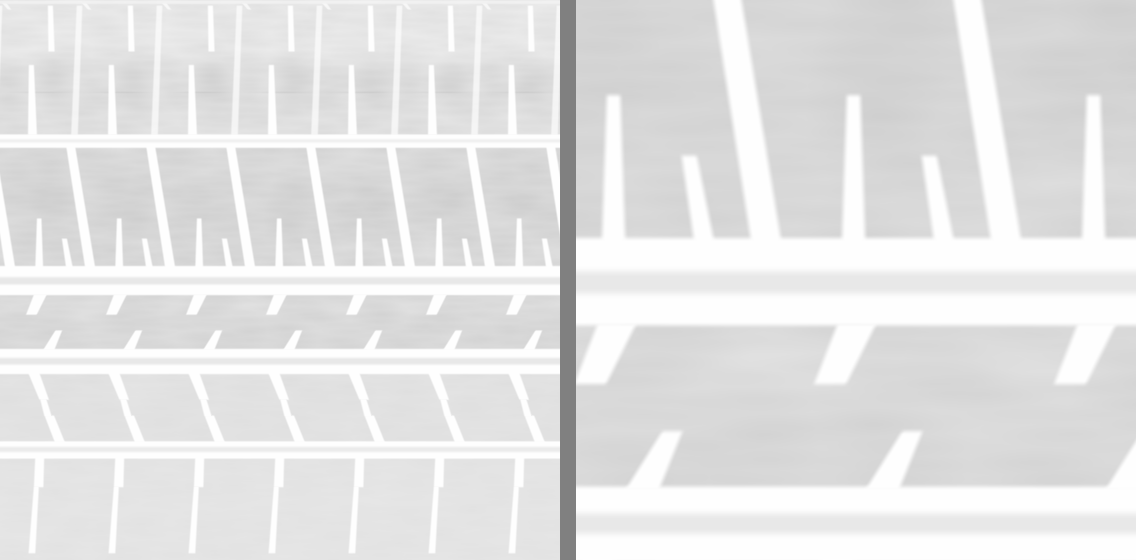
Left, the full canvas; right, a detail of the centre.
Give the GLSL for this pattern, as a WebGL 2 fragment shader.

```glsl
#version 300 es
precision highp float;

uniform vec2 u_resolution;
out vec4 fragColor;

// Lengths are percent of the canvas, with y measured downward.
const float REPEATS = 7.0;
const float PERIOD = 100.0 / REPEATS;
const float SOFT = 0.22;

const float WHITE = 0.995;
const float PALE = 0.905;
const float LIGHT = 0.885;
const float DARK = 0.85;

vec2 hash2(vec2 cell) {
  vec2 q = vec2(dot(cell, vec2(127.1, 311.7)), dot(cell, vec2(269.5, 183.3)));
  return fract(sin(q) * 43758.5);
}

// Distance to the nearest scattered point
float cellular(vec2 p) {
  vec2 cell = floor(p);
  float nearest = 2.0;
  for (int j = -1; j <= 1; j++) {
    for (int i = -1; i <= 1; i++) {
      vec2 neighbour = cell + vec2(i, j);
      nearest = min(nearest, distance(p, neighbour + hash2(neighbour)));
    }
  }
  return nearest;
}

float band(float y, float top, float bottom, float soft) {
  return smoothstep(top - soft, top + soft, y)
       * (1.0 - smoothstep(bottom - soft, bottom + soft, y));
}

// Horizontal offset from x, wrapped to one repeat
float wrapped(float x, float centre) {
  return mod(x - centre + 0.5 * PERIOD, PERIOD) - 0.5 * PERIOD;
}

// Repeated slanted cut from a down to b, with its width at each end
float groove(vec2 p, vec2 a, vec2 b, float widthA, float widthB) {
  float t = clamp((p.y - a.y) / (b.y - a.y), 0.0, 1.0);
  float offset = abs(wrapped(p.x, mix(a.x, b.x, t)));
  float halfWidth = 0.5 * mix(widthA, widthB, t);
  float side = 1.0 - smoothstep(halfWidth - SOFT, halfWidth + SOFT, offset);
  return side * band(p.y, a.y, b.y, SOFT);
}

// Soft repeated shadow
float shade(vec2 p, vec2 centre, vec2 radius) {
  vec2 d = vec2(wrapped(p.x, centre.x), p.y - centre.y) / radius;
  return exp(-dot(d, d));
}

// White channel with a grey floor line
float channel(float tone, float y, vec2 edges, vec2 inner, float floorTone) {
  tone = mix(tone, WHITE, band(y, edges.x, edges.y, SOFT));
  return mix(tone, floorTone, band(y, inner.x, inner.y, 0.35));
}

float rubber(vec2 p) {
  float tone = mix(PALE, 0.88, smoothstep(9.0, 13.0, p.y));
  tone = mix(tone, DARK, smoothstep(25.0, 25.4, p.y));
  tone = mix(tone, LIGHT, smoothstep(64.0, 65.0, p.y));
  tone = mix(tone, 0.895, smoothstep(80.0, 84.0, p.y));

  // Shadows on the upper two rows
  tone -= 0.04 * shade(p, vec2(9.5, 15.0), vec2(3.2, 4.0));
  tone -= 0.02 * shade(p, vec2(2.0, 16.0), vec2(2.2, 4.0));
  tone -= 0.025 * shade(p, vec2(8.5, 37.0), vec2(4.5, 5.0));
  tone += 0.02 * shade(p, vec2(3.0, 54.5), vec2(4.0, 2.0));
  tone -= 0.04 * shade(p, vec2(7.5, 16.5), vec2(4.5, 0.18));

  // Uneven blotches and fine streaks, weaker toward the bottom
  float wear = mix(1.0, 0.35, smoothstep(55.0, 75.0, p.y));
  float blotch = cellular(p * vec2(0.13, 0.2)) - 0.5;
  float streak = cellular(p * vec2(0.14, 0.9) + 17.0) - 0.5;
  return tone + wear * (0.03 * blotch + 0.022 * streak);
}

float grooves(vec2 p) {
  // Upper shoulder
  float g = groove(p, vec2(9.0, 1.0), vec2(9.2, 9.2), 0.9, 1.1);
  g = max(g, 0.7 * groove(p, vec2(14.2, 1.0), vec2(13.3, 24.1), 1.0, 1.2));
  g = max(g, groove(p, vec2(5.6, 11.6), vec2(5.8, 24.1), 0.9, 1.6));
  g = max(g, 0.7 * groove(p, vec2(0.8, 0.6), vec2(1.7, 1.7), 0.8, 0.6));
  // Tall slanted row with short sipes
  g = max(g, groove(p, vec2(12.6, 26.0), vec2(16.1, 47.8), 1.6, 1.8));
  g = max(g, groove(p, vec2(7.0, 39.0), vec2(7.0, 47.8), 0.8, 1.4));
  g = max(g, groove(p, vec2(11.5, 42.6), vec2(12.4, 47.8), 0.9, 1.2));
  // Centre rib ticks
  g = max(g, groove(p, vec2(7.2, 52.6), vec2(5.6, 56.2), 2.3, 1.9));
  g = max(g, groove(p, vec2(10.5, 59.0), vec2(8.7, 62.5), 1.2, 2.0));
  // Stepped diagonal row
  g = max(g, groove(p, vec2(6.0, 66.5), vec2(7.9, 71.4), 2.0, 1.7));
  g = max(g, groove(p, vec2(7.7, 71.2), vec2(8.6, 74.4), 1.1, 1.3));
  g = max(g, groove(p, vec2(8.8, 74.2), vec2(10.7, 79.0), 1.7, 1.8));
  // Lower shoulder
  g = max(g, groove(p, vec2(7.1, 81.5), vec2(6.9, 87.0), 1.6, 1.7));
  g = max(g, groove(p, vec2(6.5, 86.8), vec2(5.7, 98.8), 0.9, 1.2));
  return g;
}

void main() {
  vec2 uv = gl_FragCoord.xy / u_resolution;
  vec2 p = 100.0 * vec2(uv.x, 1.0 - uv.y);

  float tone = mix(rubber(p), WHITE, grooves(p));
  tone = channel(tone, p.y, vec2(24.0, 26.4), vec2(24.9, 25.4), 0.93);
  tone = channel(tone, p.y, vec2(47.5, 52.7), vec2(49.5, 50.8), 0.91);
  tone = channel(tone, p.y, vec2(62.3, 66.8), vec2(63.9, 65.1), 0.91);
  tone = channel(tone, p.y, vec2(78.8, 81.9), vec2(79.8, 80.7), 0.92);
  tone = mix(tone, 0.97, 0.6 * band(p.y, 0.1, 0.7, 0.2));
  fragColor = vec4(vec3(tone), 1.0);
}
```
